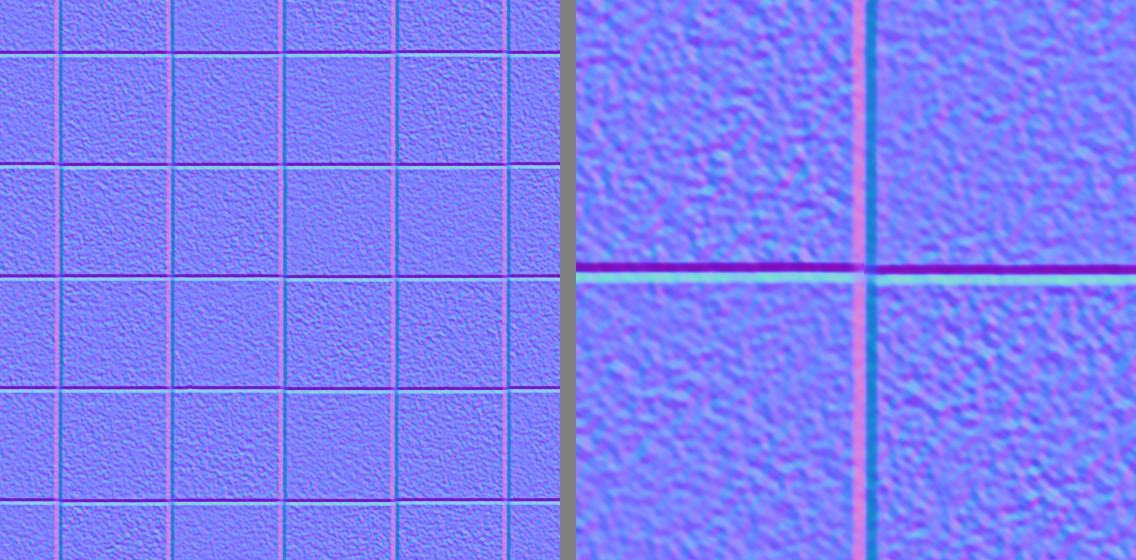
Left: the whole. Right: its middle third, enlarged.
A Shadertoy shader for this texture map:

```glsl
const float TILES = 5.0;                     // repeats across and down
const vec2 JOINT_ORIGIN = vec2(0.525, 0.520); // first joint, in tile units
const vec2 WALL_OFFSET = vec2(0.019, 0.014); // joint centre to each wall
const vec2 NEAR_WIDTH = vec2(0.017, 0.015);  // half width, left and lower walls
const vec2 FAR_WIDTH = vec2(0.014, 0.012);   // half width, right and upper walls
const vec2 NEAR_SLOPE = vec2(0.90, 0.92);
const vec2 FAR_SLOPE = vec2(1.15, 1.80);
const float WALL_VARIATION = 0.35;
const float LIP_OFFSET = 0.050;
const float LIP_WIDTH = 0.020;
const float LIP_SLOPE = 0.10;
const float JOINT_JITTER = 0.005;
const float JOINT_WOBBLE = 0.0015;
const float CHIP_DEPTH = 0.006;
const float FINE_GRAIN = 145.0;              // grain cells per canvas
const float COARSE_GRAIN = 84.0;
const float COARSE_WEIGHT = 0.9;
const float FINE_ANGLE = 0.6;
const float COARSE_ANGLE = 1.0;
const vec2 GRAIN_SLOPE = vec2(0.25, 0.26);
const float GRAIN_STEP = 0.0007;
const float NO_WRAP = 1024.0;
const vec2 TILT = vec2(-0.02, -0.005);

// Random vector in -1..1
vec2 hash2(vec2 p) {
    vec3 q = fract(p.xyx * vec3(0.1031, 0.1030, 0.0973));
    q += dot(q, q.yzx + 33.33);
    return fract((q.xx + q.yz) * q.zy) * 2.0 - 1.0;
}

float cornerGradient(vec2 cell, vec2 corner, vec2 f, float period) {
    return dot(hash2(mod(cell + corner, period) + 3.0), f - corner);
}

// Gradient noise that wraps after a whole number of cells
float gradientNoise(vec2 p, float period) {
    vec2 i = floor(p);
    vec2 f = p - i;
    vec2 u = f * f * f * (f * (f * 6.0 - 15.0) + 10.0);
    float low = mix(cornerGradient(i, vec2(0, 0), f, period),
                    cornerGradient(i, vec2(1, 0), f, period), u.x);
    float high = mix(cornerGradient(i, vec2(0, 1), f, period),
                     cornerGradient(i, vec2(1, 1), f, period), u.x);
    return mix(low, high, u.y);
}

vec2 rotate(vec2 p, float angle) {
    float c = cos(angle), s = sin(angle);
    return vec2(c * p.x - s * p.y, s * p.x + c * p.y);
}

// Two turned layers, so that no lattice direction shows
float grainHeight(vec2 uv) {
    return gradientNoise(rotate(uv, FINE_ANGLE) * FINE_GRAIN, NO_WRAP)
         + COARSE_WEIGHT * gradientNoise(rotate(uv, COARSE_ANGLE) * COARSE_GRAIN, NO_WRAP);
}

vec2 grainSlope(vec2 uv) {
    vec2 e = vec2(GRAIN_STEP, 0.0);
    vec2 rise = vec2(grainHeight(uv + e.xy) - grainHeight(uv - e.xy),
                     grainHeight(uv + e.yx) - grainHeight(uv - e.yx));
    return -rise / (2.0 * GRAIN_STEP * FINE_GRAIN);
}

// Soft band around zero, never sharper than a pixel
vec2 band(vec2 d, vec2 halfWidth, float pixel) {
    vec2 soft = max(halfWidth * 0.75, vec2(pixel * 0.6));
    return 1.0 - smoothstep(halfWidth - soft, halfWidth + soft, abs(d));
}

// Noise along vertical and horizontal joints
vec2 alongJoint(vec2 p, vec2 line, float cells) {
    float period = TILES * cells;
    return vec2(gradientNoise(vec2(p.y * cells, line.x * 3.0 + 0.5), period),
                gradientNoise(vec2(p.x * cells, line.y * 3.0 + 2.5), period));
}

// Sideways drift of the joints, with a few chipped spots
vec2 jointDrift(vec2 p, vec2 line, vec2 tile) {
    vec2 jitter = vec2(hash2(vec2(line.x, tile.y) + 11.0).x,
                       hash2(vec2(tile.x, line.y) + 47.0).y);
    vec2 wobble = alongJoint(p, line, 10.0);
    vec2 chips = smoothstep(vec2(0.42), vec2(0.6), abs(wobble)) * sign(wobble);
    return jitter * JOINT_JITTER + wobble * JOINT_WOBBLE + chips * CHIP_DEPTH;
}

void mainImage(out vec4 fragColor, in vec2 fragCoord) {
    vec2 uv = fragCoord / iResolution.xy;
    float pixel = TILES / min(iResolution.x, iResolution.y);
    vec2 p = uv * TILES - JOINT_ORIGIN;
    vec2 tile = mod(floor(p), TILES);
    vec2 nearest = floor(p + 0.5);
    vec2 line = mod(nearest, TILES);
    vec2 d = p - nearest - jointDrift(p, line, tile);

    // Opposed walls of each joint, flattened where joints cross
    vec2 walls = NEAR_SLOPE * band(d + WALL_OFFSET, NEAR_WIDTH, pixel)
               - FAR_SLOPE * band(d - WALL_OFFSET, FAR_WIDTH, pixel);
    vec2 inJoint = band(d, WALL_OFFSET + NEAR_WIDTH, pixel);
    walls *= 1.0 - 0.65 * inJoint.yx;
    walls *= 1.0 + WALL_VARIATION * alongJoint(p, line, 22.0);

    // Faint raised lip around each tile
    vec2 lip = LIP_SLOPE * (band(d - LIP_OFFSET, vec2(LIP_WIDTH), pixel)
                          - band(d + LIP_OFFSET, vec2(LIP_WIDTH), pixel));
    lip *= 1.0 - inJoint.yx;

    // Grain strength differs by tile and drifts across it
    float roughness = 1.0 + 0.18 * hash2(tile + 71.0).x
                    + 0.4 * gradientNoise(uv * 20.0, 20.0);
    roughness *= 1.0 - 0.55 * max(inJoint.x, inJoint.y);
    vec2 grain = grainSlope(uv) * GRAIN_SLOPE * roughness;

    vec3 normal = normalize(vec3(walls + lip + grain + TILT, 1.0));
    fragColor = vec4(normal * 0.5 + 0.5, 1.0);
}
```
